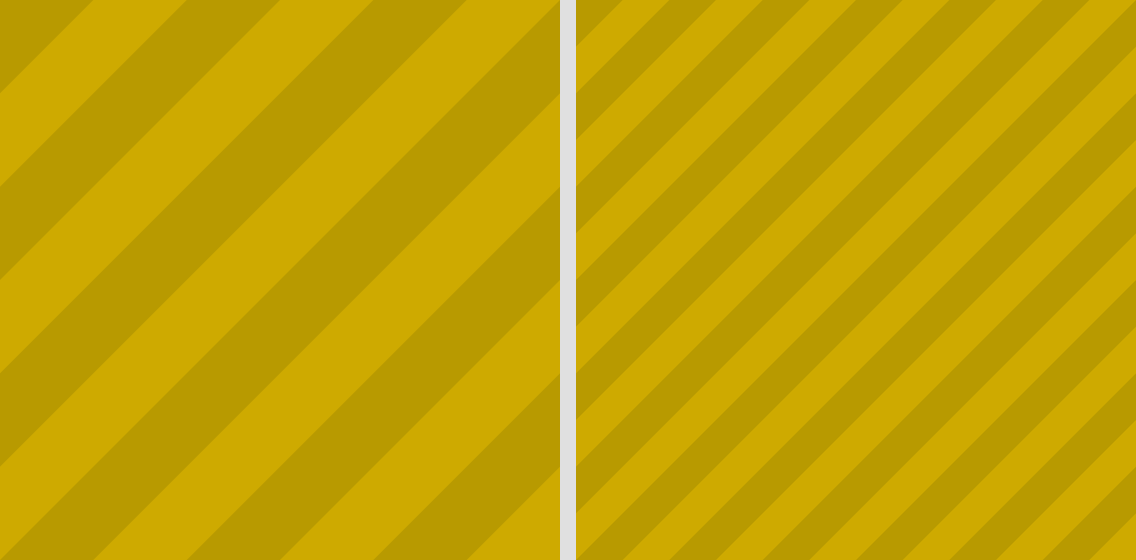
Left: one tile. Right: repeated 2 by 2.
A three.js fragment shader for this pattern:

```glsl
varying vec2 vUv;

const float REPEATS = 3.0;         // stripe pairs across and down
const float DARK_SHARE = 0.5;      // part of each repeat that is dark
const float EDGE_SOFTNESS = 0.0012; // half width of the edge blend, in canvas units
const vec3 LIGHT_GOLD = vec3(0.808, 0.667, 0.0);
const vec3 DARK_GOLD = vec3(0.722, 0.604, 0.0);

// Signed distance to the rising diagonal stripes, negative inside the dark ones
float stripeDistance(vec2 p) {
  float phase = (p.x - p.y) * REPEATS;
  float fromCentre = abs(fract(phase - 0.5 * DARK_SHARE + 0.5) - 0.5);
  return (fromCentre - 0.5 * DARK_SHARE) / (REPEATS * sqrt(2.0));
}

void main() {
  float light = smoothstep(-EDGE_SOFTNESS, EDGE_SOFTNESS, stripeDistance(vUv));
  gl_FragColor = vec4(mix(DARK_GOLD, LIGHT_GOLD, light), 1.0);
}
```
